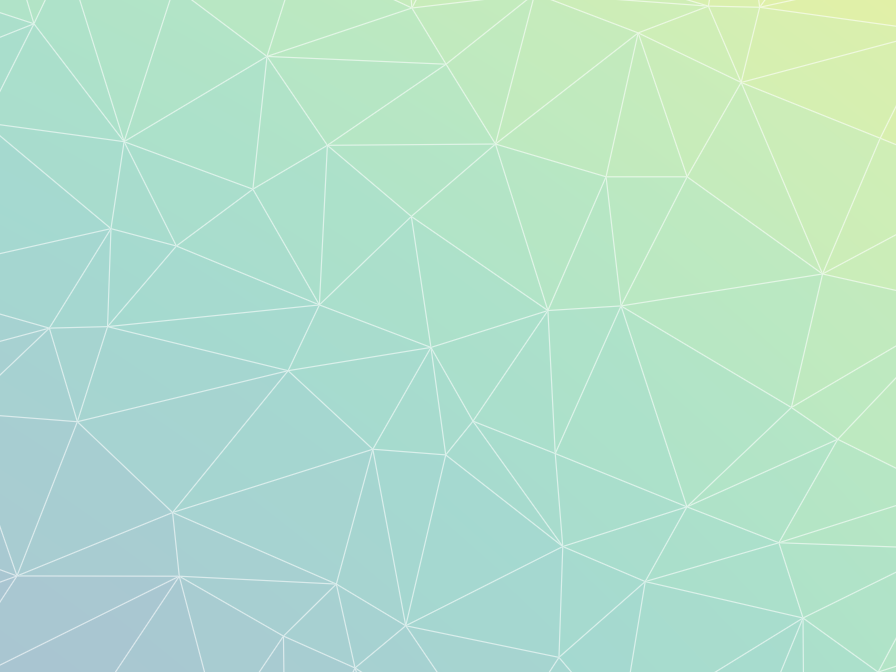
Reproduce this background procedurally as a Shadertoy shader.

```glsl
// Draws a pastel low-poly mesh with fine pale edges over a diagonal blue-to-yellow gradient.

const float CELL_SIZE = 0.172;      // mesh spacing, in canvas heights
const float JITTER = 0.80;          // vertex scatter, in cells
const float GRID_ANGLE = 0.42;
const float LINE_HALF_WIDTH = 0.0009;
const float LINE_OPACITY = 0.58;
const float FACET_SHADING = 0.72;   // share of per-triangle colour

struct Mesh {
    vec2 middle;     // centre of the triangle under the point
    float edge;      // distance to the nearest edge
};

mat2 rotation(float angle) {
    float c = cos(angle), s = sin(angle);
    return mat2(c, s, -s, c);
}

vec2 hash2(vec2 p) {
    vec2 q = vec2(dot(p, vec2(127.1, 311.7)), dot(p, vec2(269.5, 183.3)));
    return fract(sin(q) * 43758.55);
}

float cross2(vec2 a, vec2 b) {
    return a.x * b.y - a.y * b.x;
}

float signedArea(vec2 a, vec2 b, vec2 c) {
    return cross2(b - a, c - a);
}

float segmentDistance(vec2 p, vec2 a, vec2 b) {
    vec2 ap = p - a, ab = b - a;
    return length(ap - ab * clamp(dot(ap, ab) / dot(ab, ab), 0.0, 1.0));
}

// Scattered lattice vertex
vec2 meshVertex(vec2 cell) {
    return cell + JITTER * (hash2(cell) - 0.5);
}

// Adds one counter-clockwise triangle to the mesh lookup
void addTriangle(inout Mesh mesh, vec2 p, vec2 a, vec2 b, vec2 c) {
    float inside = min(signedArea(a, b, p), min(signedArea(b, c, p), signedArea(c, a, p)));
    if (inside >= 0.0) mesh.middle = (a + b + c) / 3.0;
    float nearest = min(segmentDistance(p, a, b), segmentDistance(p, b, c));
    mesh.edge = min(mesh.edge, min(nearest, segmentDistance(p, c, a)));
}

// Splits each nearby quad along the diagonal giving the fuller triangles
Mesh findMesh(vec2 p) {
    Mesh mesh = Mesh(p, 10.0);
    vec2 home = floor(p);
    for (int j = -1; j <= 1; j++) {
        for (int i = -1; i <= 1; i++) {
            vec2 cell = home + vec2(float(i), float(j));
            vec2 a = meshVertex(cell);
            vec2 b = meshVertex(cell + vec2(1.0, 0.0));
            vec2 c = meshVertex(cell + vec2(1.0, 1.0));
            vec2 d = meshVertex(cell + vec2(0.0, 1.0));
            float splitAC = min(signedArea(a, b, c), signedArea(a, c, d));
            float splitBD = min(signedArea(a, b, d), signedArea(b, c, d));
            if (splitAC > splitBD) {
                addTriangle(mesh, p, a, b, c);
                addTriangle(mesh, p, a, c, d);
            } else {
                addTriangle(mesh, p, a, b, d);
                addTriangle(mesh, p, b, c, d);
            }
        }
    }
    return mesh;
}

float ramp(float start, float end, float t) {
    return clamp((t - start) / (end - start), 0.0, 1.0);
}

// Diagonal gradient, slightly lifted toward the two side corners
vec3 gradient(vec2 uv) {
    float across = uv.x - uv.y;
    float t = 0.5 * (uv.x + uv.y) + 0.06 * across * across;
    vec3 slate = vec3(0.665, 0.765, 0.820);
    vec3 blue = vec3(0.655, 0.812, 0.820);
    vec3 aqua = vec3(0.645, 0.850, 0.815);
    vec3 mint = vec3(0.675, 0.882, 0.792);
    vec3 green = vec3(0.730, 0.910, 0.760);
    vec3 lime = vec3(0.810, 0.933, 0.715);
    vec3 yellow = vec3(0.890, 0.943, 0.650);
    vec3 color = mix(slate, blue, ramp(0.0, 0.20, t));
    color = mix(color, aqua, ramp(0.20, 0.37, t));
    color = mix(color, mint, ramp(0.37, 0.54, t));
    color = mix(color, green, ramp(0.54, 0.69, t));
    color = mix(color, lime, ramp(0.69, 0.86, t));
    return mix(color, yellow, ramp(0.86, 1.0, t));
}

void mainImage(out vec4 fragColor, in vec2 fragCoord) {
    float aspect = iResolution.x / iResolution.y;
    vec2 point = fragCoord / iResolution.y;
    Mesh mesh = findMesh(rotation(GRID_ANGLE) * point / CELL_SIZE);

    // Triangle colour taken near its centre
    vec2 middle = rotation(-GRID_ANGLE) * mesh.middle * CELL_SIZE;
    vec2 shadePoint = mix(point, middle, FACET_SHADING);
    vec3 color = gradient(shadePoint / vec2(aspect, 1.0));

    // Fine pale edges
    float edgePixels = (LINE_HALF_WIDTH - mesh.edge * CELL_SIZE) * iResolution.y;
    float line = clamp(edgePixels + 0.5, 0.0, 1.0);
    fragColor = vec4(mix(color, vec3(1.0), line * LINE_OPACITY), 1.0);
}
```
